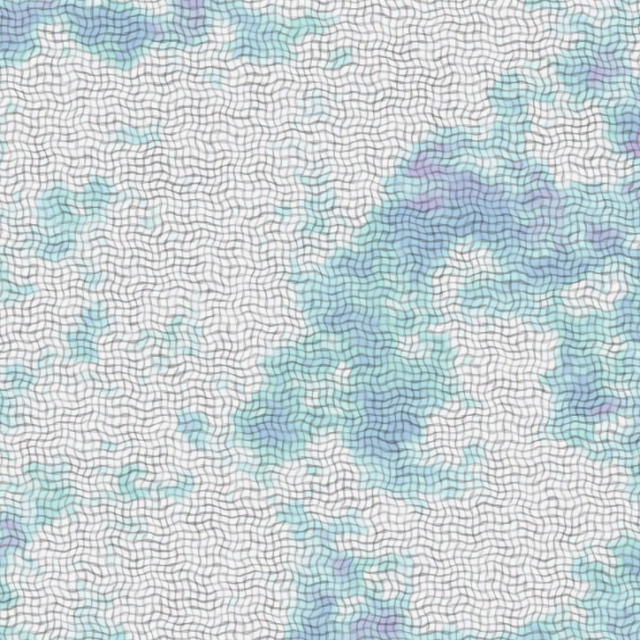
Give the GLSL for this texture, as a WebGL 1 fragment shader.

```glsl
precision highp float;

uniform vec2 u_resolution;

const vec2 THREADS = vec2(84.0, 77.0);    // threads across the canvas
const float WAVE = 0.09;                  // over-under bend of a thread
const float DRIFT = 0.26;                 // slow wander of a thread
const float GAP_START = 0.20;             // gap edge, 0.5 is the middle of a gap
const vec2 GAP_DARK = vec2(0.17, 0.22);   // upright and level gaps
const vec2 STAIN_SCALE = vec2(4.6, 5.6);
const vec2 WASH_RANGE = vec2(0.46, 0.60);
const vec2 DEEP_RANGE = vec2(0.56, 0.74);
const float GRAIN = 0.035;
const vec3 CLOTH = vec3(0.955, 0.955, 0.96);
const vec3 AQUA = vec3(0.77, 0.915, 0.93);
const vec3 TEAL = vec3(0.73, 0.90, 0.89);
const vec3 BLUE = vec3(0.67, 0.79, 0.885);
const vec3 LILAC = vec3(0.75, 0.73, 0.87);
const float PI = 3.14159;

float hash(vec2 p) {
  vec3 q = fract(p.xyx * vec3(0.1031, 0.1030, 0.0973));
  q += dot(q, q.yzx + 33.33);
  return fract((q.x + q.y) * q.z);
}

vec2 hash2(vec2 p) {
  return vec2(hash(p), hash(p + 57.3));
}

// Cellular noise whose cell values melt into soft blobs
float blobs(vec2 p) {
  vec2 cell = floor(p);
  float sum = 0.0;
  float total = 0.0;
  for (int j = -1; j <= 1; j++) {
    for (int i = -1; i <= 1; i++) {
      vec2 id = cell + vec2(float(i), float(j));
      vec2 away = id + 0.15 + 0.7 * hash2(id) - p;
      float weight = exp(-6.0 * dot(away, away));
      sum += weight * hash(id + 113.7);
      total += weight;
    }
  }
  return sum / total;
}

// Layered blobs, from broad patches to small spots
float stain(vec2 uv) {
  vec2 p = uv * STAIN_SCALE + 20.0;
  float value = 0.0;
  float weight = 0.44;
  for (int i = 0; i < 4; i++) {
    value += weight * blobs(p);
    p = p * 2.07 + vec2(17.3, 9.1);
    weight *= 0.64;
  }
  return value / 1.017;
}

// Thread coordinates: each thread bends around its neighbours and drifts
vec2 weave(vec2 uv) {
  vec2 p = uv * THREADS;
  vec2 id = floor(p);
  vec2 bend = WAVE * sin(PI * p.yx + PI * id);
  vec2 drift = vec2(sin(p.y * 0.83 + 2.0 * sin(p.x * 0.31)),
                    sin(p.x * 0.47 + 2.0 * sin(p.y * 0.37)));
  drift += 0.7 * sin(p.yx * vec2(1.9, 1.4) + p * 0.23);
  return p + bend * 0.6 + DRIFT * drift;
}

void main() {
  vec2 uv = gl_FragCoord.xy / u_resolution;
  vec2 thread = weave(uv);
  vec2 id = floor(thread);

  // Dye partly follows single stitches
  vec2 stitch = (id + 0.5) / THREADS;
  float dye = stain(mix(uv, stitch, 0.35));
  dye += GRAIN * (hash(id + 5.0) - 0.5);
  dye += GRAIN * (blobs(uv * vec2(14.0, 77.0)) - 0.5);
  float wash = smoothstep(WASH_RANGE.x, WASH_RANGE.y, dye);
  float deep = smoothstep(DEEP_RANGE.x, DEEP_RANGE.y, dye);
  float hue = blobs(uv * 13.0 + 41.0);

  vec3 color = mix(CLOTH, mix(AQUA, TEAL, smoothstep(0.45, 0.8, hue)), wash);
  color = mix(color, mix(LILAC, BLUE, smoothstep(0.15, 0.45, hue)), deep);

  // Gaps between threads, of uneven darkness
  vec2 edge = abs(fract(thread) - 0.5);
  vec2 gap = smoothstep(vec2(GAP_START), vec2(0.5), edge);
  vec2 uneven = vec2(blobs(thread * vec2(1.0, 0.8) + 7.0),
                     blobs(thread * vec2(0.6, 1.0) + 31.0));
  vec2 shade = gap * GAP_DARK * (0.45 + 1.1 * uneven);
  color *= (1.0 - shade.x) * (1.0 - shade.y);

  // Faint colour flecks in the yarn
  vec3 fleck = vec3(hash(id + 3.0), hash(id + 11.0), hash(id + 19.0)) - 0.5;
  color += 0.022 * fleck * (1.0 - max(gap.x, gap.y));

  gl_FragColor = vec4(clamp(color, 0.0, 1.0), 1.0);
}
```
